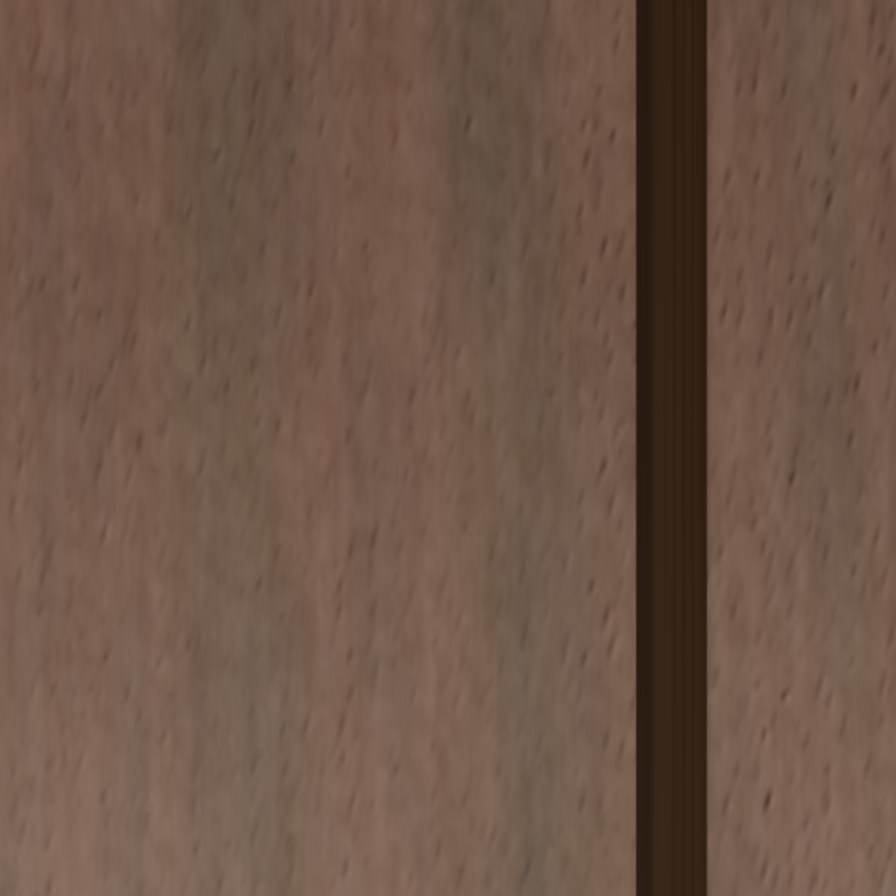
This texture is drawn by a WebGL 2 fragment shader. Its source:

```glsl
#version 300 es
precision highp float;
// Brown wooden planks with vertical grain and short pores, parted by a dark upright groove.
uniform vec2 u_resolution;
out vec4 fragColor;

float hash(vec2 p) {
  vec3 q = fract(vec3(p.xyx) * 0.1031);
  q += dot(q, q.yzx + 33.33);
  return fract((q.x + q.y) * q.z);
}

float noise(vec2 p) {
  vec2 i = floor(p), f = fract(p);
  f = f * f * (3.0 - 2.0 * f);
  return mix(mix(hash(i), hash(i + vec2(1, 0)), f.x),
             mix(hash(i + vec2(0, 1)), hash(i + vec2(1, 1)), f.x), f.y);
}

// Layered noise, centred on zero
float fbm(vec2 p) {
  float sum = 0.0, amp = 0.5;
  for (int i = 0; i < 4; i++) {
    sum += amp * (noise(p) - 0.5);
    p = p * 2.03 + 17.3;
    amp *= 0.5;
  }
  return sum;
}

// Slanted dashes, one per jittered cell: dark core with a faint lit flank
float pores(vec2 uv, vec2 grid, float seed) {
  vec2 p = uv * grid, cell = floor(p);
  float shade = 0.0;
  for (int y = -1; y <= 1; y++)
    for (int x = -1; x <= 1; x++) {
      vec2 id = cell + vec2(x, y);
      vec2 centre = id + 0.2 + 0.6 * vec2(hash(id + seed), hash(id + seed + 41.7));
      vec2 d = (p - centre) / grid;
      d.x -= d.y * 0.22;
      float strength = pow(hash(id + seed + 83.1), 2.5);
      vec2 size = vec2(0.0035, 0.007 + 0.009 * hash(id + seed + 12.9));
      vec2 core = d / size, flank = (d - vec2(0.006, -0.004)) / size;
      shade += strength * (0.35 * exp(-dot(flank, flank)) - exp(-dot(core, core)));
    }
  return shade;
}

vec3 wood(vec2 uv) {
  vec2 p = uv + vec2(0.012 * fbm(uv * vec2(5.0, 4.0)), 0.0);
  vec3 colour = mix(vec3(0.490, 0.388, 0.328), vec3(0.432, 0.328, 0.273), smoothstep(0.0, 0.95, uv.y));
  colour += 0.025 * (1.0 - smoothstep(0.0, 0.35, uv.y)) * (1.0 - smoothstep(0.1, 0.7, uv.x));

  // Broad grey-olive bands that drift with height
  float drift = 0.06 * (uv.y - 0.5) + 0.05 * fbm(vec2(uv.x * 3.0, uv.y * 4.0));
  float x = uv.x + drift;
  float grey = exp(-pow((x - 0.26) / 0.055, 2.0)) + exp(-pow((x - 0.58) / 0.06, 2.0))
             + 0.7 * exp(-pow((x - 0.94) / 0.03, 2.0));
  grey *= 0.75 + 0.9 * fbm(uv * vec2(14.0, 3.0));
  colour += grey * vec3(-0.040, -0.012, -0.010);

  // Reddish and ochre streaks, then fine grain
  colour += fbm(p * vec2(22.0, 2.2)) * vec3(0.070, 0.045, 0.035);
  colour += fbm(p * vec2(28.0, 4.0) + 60.0) * vec3(0.035, 0.008, -0.018);
  colour += 0.055 * fbm(p * vec2(75.0, 6.0) + 9.0);
  colour += 0.060 * fbm(uv * vec2(75.0, 38.0) + vec2(0.0, uv.x * 12.0));

  // Pores, denser on the right-hand plank
  float density = 0.7 + 0.5 * smoothstep(0.62, 0.68, uv.x);
  float dashes = pores(uv, vec2(30.0, 24.0), 3.0) + 0.6 * pores(uv, vec2(47.0, 33.0), 29.0);
  return colour + 0.085 * density * dashes * vec3(1.0, 0.95, 0.85);
}

// t runs from 0 to 1 across the groove
vec3 groove(float t, float height) {
  vec3 colour = mix(vec3(0.155, 0.105, 0.065), vec3(0.205, 0.145, 0.092), smoothstep(0.16, 0.30, t));
  colour -= 0.025 * smoothstep(0.80, 0.98, t);
  for (int i = 0; i < 3; i++) {
    float line = 0.54 + 0.13 * float(i);
    colour -= 0.022 * exp(-pow((t - line) / 0.025, 2.0));
  }
  colour += 0.012 * (noise(vec2(t * 22.0, height * 2.0)) - 0.5);
  return colour + 0.018 * (0.5 - height);
}

void main() {
  vec2 uv = gl_FragCoord.xy / u_resolution;
  float left = 0.710, right = 0.789;
  float soft = max(0.0018, 0.75 / u_resolution.x);
  float inside = smoothstep(left - soft, left + soft, uv.x)
               * (1.0 - smoothstep(right - soft, right + soft, uv.x));
  vec3 plank = wood(uv);
  plank *= 1.0 - 0.10 * exp(-max(uv.x - right, 0.0) / 0.006) * step(right, uv.x);
  vec3 colour = mix(plank, groove((uv.x - left) / (right - left), uv.y), inside);
  fragColor = vec4(clamp(colour, 0.0, 1.0), 1.0);
}
```
